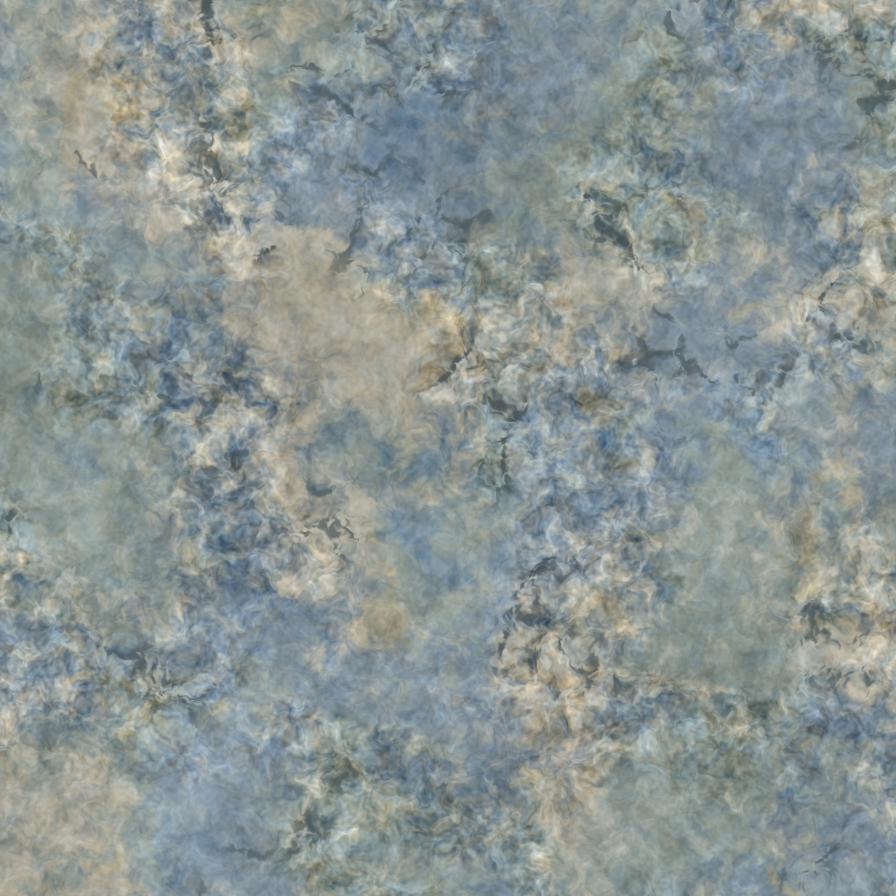
Write a WebGL 2 fragment shader that draws this texture.

```glsl
#version 300 es
precision highp float;
// Weathered plaster: clouded blue-grey, sage and beige washes, crumbled by
// fine mottling and crossed by a few dark broken cracks. All layers are
// fractal gradient noise read through a shared domain warp.

uniform vec2 u_resolution;
out vec4 fragColor;

const vec3 SLATE = vec3(0.495, 0.555, 0.595);
const vec3 SAGE  = vec3(0.545, 0.592, 0.570);
const vec3 BEIGE = vec3(0.655, 0.645, 0.590);
const vec3 OCHRE = vec3(0.670, 0.620, 0.480);
const vec3 BLUE  = vec3(0.390, 0.500, 0.590);
const vec3 SOOT  = vec3(0.260, 0.310, 0.325);

float hash(vec2 cell) {
    vec3 q = fract(cell.xyx * 0.1031);
    q += dot(q, q.yzx + 33.33);
    return fract((q.x + q.y) * q.z);
}

vec2 gradient(vec2 cell) {
    float angle = 6.2832 * hash(cell);
    return vec2(cos(angle), sin(angle));
}

float gradientNoise(vec2 p) {
    vec2 cell = floor(p);
    vec2 f = p - cell;
    vec2 fade = f * f * f * (f * (f * 6.0 - 15.0) + 10.0);
    vec2 right = vec2(1.0, 0.0);
    vec2 up = vec2(0.0, 1.0);
    float bottom = mix(dot(gradient(cell), f),
                       dot(gradient(cell + right), f - right), fade.x);
    float top = mix(dot(gradient(cell + up), f - up),
                    dot(gradient(cell + 1.0), f - 1.0), fade.x);
    return mix(bottom, top, fade.y);
}

// Sum of rotated octaves, each about twice as fine as the last.
float fbm(vec2 p, int octaves, float gain) {
    mat2 turn = 2.03 * mat2(0.8, 0.6, -0.6, 0.8);
    float sum = 0.0;
    float weight = 1.0;
    for (int i = 0; i < octaves; i++) {
        sum += weight * gradientNoise(p);
        p = turn * p + 19.7;
        weight *= gain;
    }
    return sum;
}

vec2 warp(vec2 p, float scale, float amount) {
    vec2 q = p * scale;
    return p + amount * vec2(fbm(q + 31.4, 4, 0.55), fbm(q + 67.9, 4, 0.55));
}

// Broad washes of colour with ragged borders.
vec3 washes(vec2 p, float mottle) {
    float green = fbm(p * 4.0 + 43.3, 5, 0.6) + 0.2 * mottle;
    float warmth = fbm(p * 3.2 + 17.6, 5, 0.6) + 0.25 * mottle;
    float pool = fbm(p * 7.0 + 88.1, 4, 0.6);
    float stain = fbm(p * 9.0 + 121.5, 4, 0.6);
    vec3 colour = mix(SLATE, SAGE, smoothstep(-0.3, 0.3, green));
    colour = mix(colour, BEIGE, smoothstep(-0.02, 0.55, warmth));
    colour = mix(colour, BLUE, 0.55 * smoothstep(0.3, 0.75, pool - 0.4 * warmth));
    return mix(colour, OCHRE, 0.5 * smoothstep(0.35, 0.8, stain + 0.3 * warmth));
}

// Thin lines along noise zero crossings, kept only in scattered patches.
float cracks(vec2 p, float scale, float width, float mottle) {
    float ridge = abs(gradientNoise(p * scale + 55.2));
    float line = 1.0 - smoothstep(0.2 * width, width, ridge);
    float patches = smoothstep(0.16, 0.38, gradientNoise(p * 6.0 + scale * 9.0));
    float broken = smoothstep(0.25, -0.2, mottle);
    return line * patches * broken;
}

void main() {
    vec2 uv = gl_FragCoord.xy / u_resolution.y;
    vec2 p = warp(uv, 5.0, 0.07);
    vec2 fine = warp(uv, 22.0, 0.014);

    // Relief from large clouds down to grain
    float cloud = fbm(p * 3.5 + 5.7, 4, 0.6);
    float mottle = fbm(fine * 24.0 + 9.1, 4, 0.78);
    float grain = fbm(uv * 85.0 + 3.3, 2, 0.8);
    float rough = mix(0.55, 1.3, smoothstep(-0.25, 0.3, fbm(p * 5.0 + 72.4, 3, 0.5)));

    vec3 colour = washes(p, mottle);
    colour += 0.09 * cloud + rough * (0.15 * mottle + 0.08 * grain);

    // Small warm and cool flecks
    float fleck = fbm(fine * 38.0 + 140.2, 3, 0.75);
    colour += rough * fleck * vec3(0.05, 0.005, -0.05);

    // Dark cracks with crumbs of soot beside them
    float crack = max(cracks(p, 8.0, 0.07, mottle), 0.8 * cracks(fine, 17.0, 0.11, mottle));
    float sootPatch = smoothstep(0.2, 0.45, gradientNoise(p * 6.0 + 72.0));
    float crumbs = sootPatch * smoothstep(0.15, 0.6, -mottle);
    colour = mix(colour, SOOT, clamp(0.7 * crack + 0.5 * crumbs, 0.0, 0.8));

    fragColor = vec4(clamp(colour, 0.0, 1.0), 1.0);
}
```
